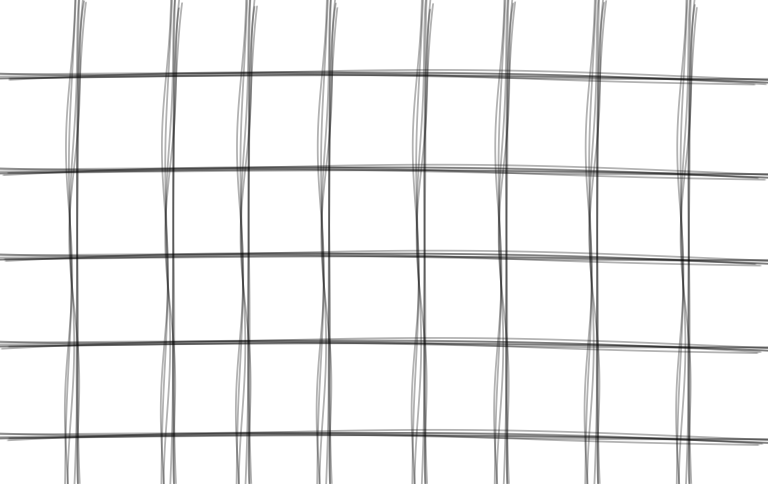
Give the GLSL for this pattern, as a Shadertoy shader.

```glsl
const int COLUMNS = 8;
const int ROWS = 5;
const int STRANDS = 7;
const float TAU = 6.2831853;

const float UNIT = 1.0 / 484.0;       // fine unit for strand offsets, in canvas heights
const float HALF_WIDTH = 0.9 * UNIT;  // half the thickness of a strand
const float STRAND_ALPHA = 0.3;
const float JITTER = 0.5;             // sideways variation between repeats, in UNITs
const float FLARE_DECAY = 8.0;
const float COLUMN_PERIOD = 0.54;
const float ROW_PERIOD = 1.05;
const vec2 COLUMN_FRAY = vec2(0.02, 0.0);   // loose length at start and end
const vec2 ROW_FRAY = vec2(0.012, 0.018);
const vec3 PAPER = vec3(1.0);
const vec3 INK = vec3(0.0);

// Bundle positions, as fractions of the width and of the height from the top
const float COLUMN_X[COLUMNS] = float[](0.100, 0.225, 0.323, 0.428, 0.552, 0.659, 0.777, 0.896);
const float ROW_Y[ROWS] = float[](0.155, 0.351, 0.529, 0.709, 0.899);

// Strand bends in UNITs: rest offset, starting flare, ending tail, wave height
const vec4 COLUMN_BEND[STRANDS] = vec4[](
    vec4(-8.0, 3.0, -2.0, 3.3), vec4(-6.5, 4.5, -5.0, 1.5),
    vec4(-5.0, 8.0, -2.0, 2.5), vec4(-4.0, 15.0, 9.0, 4.0),
    vec4(0.0, 6.0, 1.0, 0.3), vec4(0.8, 2.0, -3.0, 0.4),
    vec4(0.3, 9.0, 3.0, 0.6));
const vec4 ROW_BEND[STRANDS] = vec4[](
    vec4(-2.0, -3.0, 4.0, 3.5), vec4(-1.0, 1.0, 7.0, 1.8),
    vec4(1.0, 1.5, 3.0, 1.0), vec4(1.0, 2.5, 6.0, 4.0),
    vec4(1.0, -2.0, 2.0, 2.5), vec4(0.8, 2.0, 6.0, 0.8),
    vec4(-0.5, 2.0, 8.0, 2.0));

// Where along its length each strand's wave peaks
const float COLUMN_PEAK[STRANDS] = float[](0.57, 0.60, 0.72, 0.76, 0.50, 0.30, 0.10);
const float ROW_PEAK[STRANDS] = float[](0.06, -0.05, -0.10, 0.87, 0.80, 0.0, 0.05);

float hash(vec2 p) {
    vec3 q = fract(vec3(p.xyx) * 0.1031);
    q += dot(q, q.yzx + 33.33);
    return fract((q.x + q.y) * q.z);
}

float strandOffset(float along, vec4 bend, float peak, float period) {
    float wave = cos(TAU * (along - peak) / period);
    return UNIT * (bend.x + bend.y * exp(-FLARE_DECAY * along)
                 + bend.z * pow(max(along, 0.0), 5.0) + bend.w * wave);
}

float strokeCoverage(float dist, float pixel) {
    float edge = 0.5 + (HALF_WIDTH - abs(dist)) / pixel;
    return clamp(edge, 0.0, min(1.0, 2.0 * HALF_WIDTH / pixel));
}

// Loose strands stop a little short of the canvas border
float looseEnds(float along, vec2 fray, vec2 seed, float pixel) {
    float first = fray.x * hash(seed + 7.0);
    float last = 1.0 - fray.y * hash(seed + 19.0);
    return smoothstep(first - pixel, first + pixel, along)
         * (1.0 - smoothstep(last - pixel, last + pixel, along));
}

// Light left after one translucent strand
float strandLight(float along, float across, vec4 bend, float peak, float period,
                  vec2 fray, vec2 seed, float pixel) {
    float shift = (hash(seed) - 0.5) * JITTER * UNIT;
    float dist = across - shift - strandOffset(along, bend, peak, period);
    float cover = strokeCoverage(dist, pixel);
    bool loose = int(seed.y) > 0 && int(seed.y) % 3 == 0;
    if (loose) cover *= looseEnds(along, fray, seed, pixel);
    return 1.0 - STRAND_ALPHA * cover;
}

void mainImage(out vec4 fragColor, in vec2 fragCoord) {
    float pixel = 1.0 / iResolution.y;
    float aspect = iResolution.x / iResolution.y;
    vec2 p = fragCoord / iResolution.y;
    p.y = 1.0 - p.y;
    float light = 1.0;

    for (int s = 0; s < STRANDS; s++) {
        // Upright bundles
        for (int c = 0; c < COLUMNS; c++) {
            vec2 seed = vec2(float(c) + 1.0, float(s));
            light *= strandLight(p.y, p.x - COLUMN_X[c] * aspect, COLUMN_BEND[s],
                                 COLUMN_PEAK[s], COLUMN_PERIOD, COLUMN_FRAY, seed, pixel);
        }
        // Level bundles
        for (int r = 0; r < ROWS; r++) {
            vec2 seed = vec2(float(r) + 41.0, float(s));
            light *= strandLight(p.x / aspect, p.y - ROW_Y[r], ROW_BEND[s],
                                 ROW_PEAK[s], ROW_PERIOD, ROW_FRAY, seed, pixel);
        }
    }
    fragColor = vec4(mix(INK, PAPER, light), 1.0);
}
```
